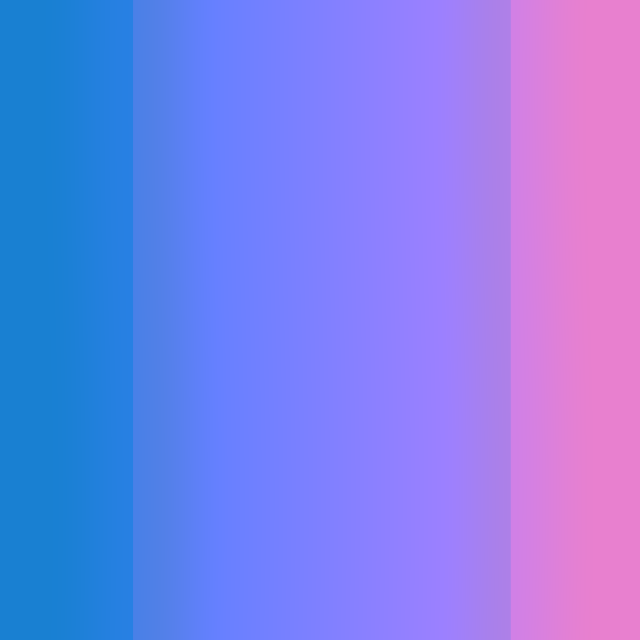
Reproduce this background procedurally as a Shadertoy shader.

```glsl
// Vertical bands of blue, violet and pink, shaded like a rounded ridge with two creases.

// Soft step one pixel wide at a crease
float crease(float x, float edge) {
    float pixel = 1.0 / iResolution.x;
    return smoothstep(edge - 0.5 * pixel, edge + 0.5 * pixel, x);
}

// Linear ramp from 0 to 1 between two positions
float ramp(float start, float end, float x) {
    return clamp((x - start) / (end - start), 0.0, 1.0);
}

void mainImage(out vec4 fragColor, in vec2 fragCoord) {
    vec2 uv = fragCoord / iResolution.xy;

    // The gradients lean slightly with height; the creases stay straight
    float x = uv.x + 0.006 * sin(5.0 * uv.y + 3.6);

    // Outer flanks
    vec3 leftFlank = mix(vec3(0.098, 0.50, 0.825), vec3(0.155, 0.50, 0.89), smoothstep(0.07, 0.21, x));
    vec3 rightFlank = mix(vec3(0.815, 0.50, 0.905), vec3(0.91, 0.50, 0.81), smoothstep(0.78, 0.935, x));

    // Middle ridge: red climbs steadily while blue fades towards both creases
    float red = 0.285 + 0.125 * ramp(0.208, 0.35, x)
              + 0.20 * ramp(0.35, 0.69, x)
              + 0.075 * ramp(0.69, 0.798, x);
    float blue = 1.0 - 0.095 * (1.0 - smoothstep(0.235, 0.345, x))
               - 0.09 * smoothstep(0.68, 0.79, x);
    vec3 ridge = vec3(red, 0.50, blue);

    // Join the three parts
    vec3 color = mix(leftFlank, ridge, crease(uv.x, 0.208));
    color = mix(color, rightFlank, crease(uv.x, 0.798));

    fragColor = vec4(color, 1.0);
}
```
